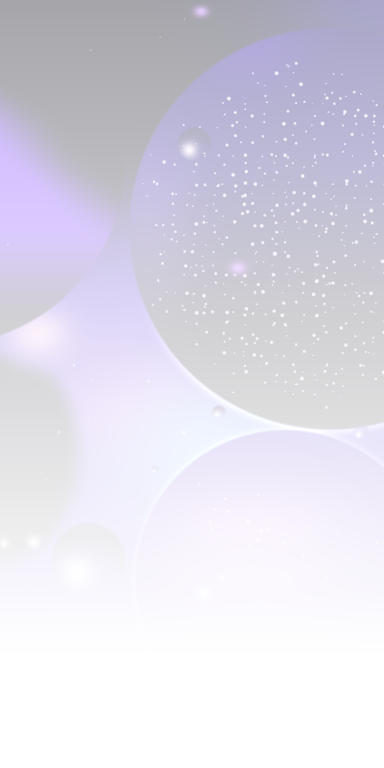
Give the GLSL for this background, as a WebGL 2 fragment shader.

```glsl
#version 300 es
precision highp float;

uniform vec2 u_resolution;
out vec4 outColor;

// Layout: canvas is 1 wide and 2 high; discs are (centre, radius)
const vec3 BIG_DISC = vec3(0.860, 1.404, 0.523);
const vec3 LOW_DISC = vec3(0.742, 0.490, 0.390);
const vec3 LEFT_DISC = vec3(-0.156, 1.583, 0.482);
const vec3 DARK_POOL = vec3(-0.078, 0.802, 0.290);
const vec3 DROP_FIELD = vec3(0.830, 1.385, 0.410);
const float EDGE = 0.004;

// White veil: thin at the top, opaque at the bottom
const float VEIL_TOP = 0.635;
const float VEIL_END = 0.29;

// Colours beneath the veil
const vec3 NIGHT = vec3(0.03, 0.03, 0.09);
const vec3 INDIGO = vec3(0.07, 0.03, 0.50);
const vec3 VIOLET = vec3(0.40, 0.13, 1.00);
const vec3 LAVENDER = vec3(0.28, 0.14, 0.83);
const vec3 PINK = vec3(0.82, 0.38, 0.95);
const vec3 ICE = vec3(0.52, 0.76, 1.00);
const vec3 LILAC = vec3(0.22, 0.08, 0.75);
const vec3 SPARK = vec3(0.90, 0.85, 1.00);

vec2 hash2(vec2 p) {
  vec3 q = fract(p.xyx * vec3(0.1031, 0.1030, 0.0973));
  q += dot(q, q.yzx + 33.33);
  return fract((q.xx + q.yz) * q.zy);
}

float corner(vec2 cell, vec2 f, vec2 o) {
  return dot(hash2(cell + o + 50.0) * 2.0 - 1.0, f - o);
}

float gradientNoise(vec2 p) {
  vec2 i = floor(p), f = fract(p);
  vec2 u = f * f * f * (f * (f * 6.0 - 15.0) + 10.0);
  return mix(mix(corner(i, f, vec2(0, 0)), corner(i, f, vec2(1, 0)), u.x),
             mix(corner(i, f, vec2(0, 1)), corner(i, f, vec2(1, 1)), u.x), u.y);
}

float disc(vec2 p, vec3 d, float soft) {
  return 1.0 - smoothstep(-soft, soft, length(p - d.xy) - d.z);
}

float glow(vec2 p, vec2 centre, vec2 size) {
  vec2 q = (p - centre) / size;
  return exp(-dot(q, q));
}

float rim(vec2 p, vec3 d, float width) {
  float x = (length(p - d.xy) - d.z) / width;
  return exp(-x * x);
}

// One jittered drop per grid cell, kept with the given probability
float droplets(vec2 p, float cell, float density, float seed) {
  vec2 id = floor(p / cell);
  vec2 place = 0.25 + 0.5 * hash2(id + seed);
  vec2 pick = hash2(id + seed + 17.0);
  float r = mix(0.0025, 0.0055, pick.y * pick.y);
  float d = length((fract(p / cell) - place) * cell);
  return step(pick.x, density) * (1.0 - smoothstep(r * 0.4, r * 1.3, d)) * (0.6 + 0.4 * pick.y);
}

// Dark-edged bubble with a light at its lower left
vec3 bubble(vec3 col, vec2 p, vec3 b, vec3 body, float strength) {
  vec2 q = (p - b.xy) / b.z;
  float inside = disc(p, b, EDGE);
  float shade = smoothstep(-0.7, 1.0, q.y + 0.4 * dot(q, q));
  col = mix(col, body, inside * shade * strength);
  return mix(col, vec3(1.0, 0.93, 1.0), inside * glow(q, vec2(-0.3, -0.35), vec2(0.42)));
}

vec3 backdrop(vec2 p) {
  vec2 w = p + 0.05 * vec2(gradientNoise(p * 4.0), gradientNoise(p * 4.0 + 9.0));
  float lit = smoothstep(1.62, 1.18, w.y) * (1.0 - disc(w, DARK_POOL, 0.035));
  vec3 light = mix(LAVENDER, PINK, 0.75 * glow(w, vec2(0.36, 0.93), vec2(0.20, 0.15)));
  light = mix(light, ICE, 0.95 * glow(w, vec2(0.57, 0.80), vec2(0.27, 0.22)));
  vec3 col = mix(NIGHT, light, lit);
  col += INDIGO * 0.7 * glow(p, vec2(1.0, 2.0), vec2(0.28, 0.20));
  col = mix(col, vec3(1.0, 0.78, 0.95), 0.9 * glow(p, vec2(0.10, 1.13), vec2(0.08, 0.065)));

  // Violet light inside the left disc
  float fade = smoothstep(1.32, 1.16, dot(w, vec2(0.684, 0.73))) * smoothstep(1.13, 1.43, p.y);
  return mix(col, mix(NIGHT, VIOLET, fade), disc(p, LEFT_DISC, EDGE));
}

vec3 largeDiscs(vec3 col, vec2 p) {
  // Upper disc: indigo light sinking to grey
  float blue = smoothstep(1.08, 1.62, p.y) * (0.85 + 0.25 * gradientNoise(p * 3.0));
  vec3 body = mix(vec3(0.02, 0.02, 0.06), INDIGO, blue);
  body += vec3(0.14, 0.08, 0.22) * glow(p, vec2(0.38, 1.43), vec2(0.12, 0.25));
  body += vec3(0.05, 0.0, 0.14) * glow(p, vec2(0.65, 1.87), vec2(0.13, 0.10));
  col += 0.5 * rim(p, BIG_DISC, 0.012) * smoothstep(1.25, 0.95, p.y);
  col = mix(col, body, disc(p, BIG_DISC, EDGE));

  // Lower disc: pale lilac with a warm heart
  body = mix(LILAC, vec3(0.75, 0.45, 0.95), glow(p, vec2(0.66, 0.58), vec2(0.30, 0.18)));
  col += 0.3 * rim(p, LOW_DISC, 0.010);
  return mix(col, body, disc(p, LOW_DISC, EDGE));
}

vec3 scatter(vec3 col, vec2 p) {
  float field = disc(p, DROP_FIELD, 0.09) * disc(p, BIG_DISC, EDGE);
  float drops = droplets(p, 0.026, 0.52 * field, 3.0) + droplets(p + 0.011, 0.037, 0.45 * field, 71.0);
  float low = glow(p, vec2(0.72, 0.56), vec2(0.16, 0.13));
  drops += droplets(p, 0.030, 0.55 * low, 29.0);
  float sparse = 0.08 * smoothstep(1.55, 1.75, p.y) * smoothstep(0.32, 0.22, p.x);
  drops += 0.5 * droplets(p, 0.045, sparse + 0.02 * (1.0 - field), 45.0);
  return mix(col, SPARK, min(drops, 1.0));
}

vec3 bubbles(vec3 col, vec2 p) {
  col = bubble(col, p, vec3(0.230, 0.542, 0.096), vec3(0.02), 0.8);
  col = bubble(col, p, vec3(0.099, 0.602, 0.037), vec3(0.02), 0.7);
  col = bubble(col, p, vec3(0.018, 0.594, 0.026), vec3(0.05), 0.5);
  col = bubble(col, p, vec3(0.506, 1.625, 0.044), vec3(0.0, 0.0, 0.15), 0.7);
  col = bubble(col, p, vec3(0.570, 0.927, 0.017), vec3(0.12, 0.0, 0.35), 1.0);
  col = bubble(col, p, vec3(0.940, 0.875, 0.020), vec3(0.1, 0.05, 0.4), 0.6);
  col = bubble(col, p, vec3(0.403, 0.777, 0.009), vec3(0.3, 0.05, 0.5), 0.8);
  col = mix(col, vec3(0.7, 0.35, 1.0), glow(p, vec2(0.620, 1.302), vec2(0.020, 0.016)));
  col = mix(col, vec3(0.7, 0.45, 1.0), glow(p, vec2(0.524, 1.970), vec2(0.018, 0.013)));
  return mix(col, vec3(1.0), glow(p, vec2(0.531, 0.456), vec2(0.016)));
}

void main() {
  vec2 p = gl_FragCoord.xy / u_resolution * vec2(1.0, 2.0);
  vec3 col = bubbles(scatter(largeDiscs(backdrop(p), p), p), p);
  float height = clamp((p.y - VEIL_END) / (2.0 - VEIL_END), 0.0, 1.0);
  float veil = mix(1.0, VEIL_TOP, height);
  outColor = vec4(mix(clamp(col, 0.0, 1.0), vec3(1.0), veil), 1.0);
}
```
